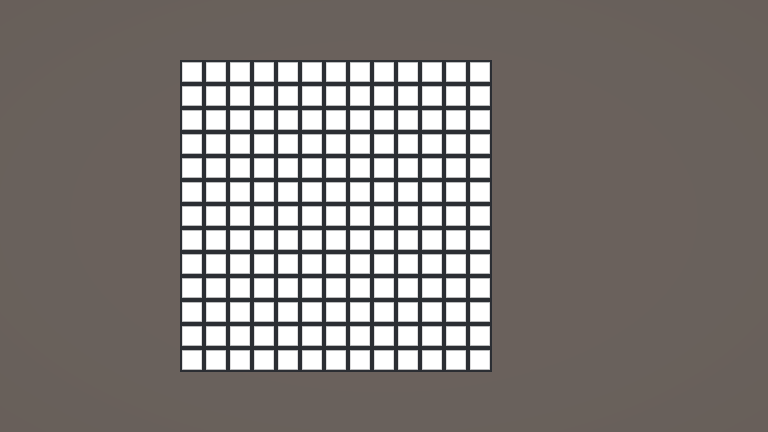
Write a Shadertoy shader that draws this pattern.

```glsl
// A square lattice of white tiles with dark grout on a warm grey wall.
// One box distance bounds the panel; fract repeats a second box for the tiles.
// Lengths are in canvas heights, with the origin at the lower left.

const vec3 WALL = vec3(0.414, 0.382, 0.361);
const vec3 GROUT = vec3(0.170, 0.182, 0.200);
const vec3 TILE = vec3(1.0);

const float TILES = 13.0;                         // tiles along each side
const float CELL = 1.0 / 18.0;                    // pitch of the lattice
const vec2 PANEL_CORNER = vec2(7.5, 2.5) / 18.0;  // lower left of the panel
const vec2 GROUT_HALF = vec2(0.0905, 0.097);      // grout margin, in cells
const float VIGNETTE = 0.008;                     // darkening at the corners

// Signed distance to an axis-aligned box, measured along the axes
float boxDistance(vec2 p, vec2 halfSize) {
    vec2 d = abs(p) - halfSize;
    return max(d.x, d.y);
}

// Coverage of a shape, smoothed over one pixel
float coverage(float dist, float pixel) {
    return clamp(0.5 - dist / pixel, 0.0, 1.0);
}

vec3 wallColor(vec2 uv) {
    vec2 fromCenter = 2.0 * uv - 1.0;
    return WALL - VIGNETTE * smoothstep(0.5, 2.0, dot(fromCenter, fromCenter));
}

void mainImage(out vec4 fragColor, in vec2 fragCoord) {
    float pixel = 1.0 / iResolution.y;
    vec2 p = fragCoord * pixel - PANEL_CORNER;

    // Panel silhouette
    float halfPanel = 0.5 * TILES * CELL;
    float panel = coverage(boxDistance(p - halfPanel, vec2(halfPanel)), pixel);

    // Repeated tiles, each inset by its grout margin
    vec2 local = (fract(p / CELL) - 0.5) * CELL;
    float tile = coverage(boxDistance(local, (0.5 - GROUT_HALF) * CELL), pixel);

    vec3 color = wallColor(fragCoord / iResolution.xy);
    color = mix(color, mix(GROUT, TILE, tile), panel);
    fragColor = vec4(color, 1.0);
}
```
